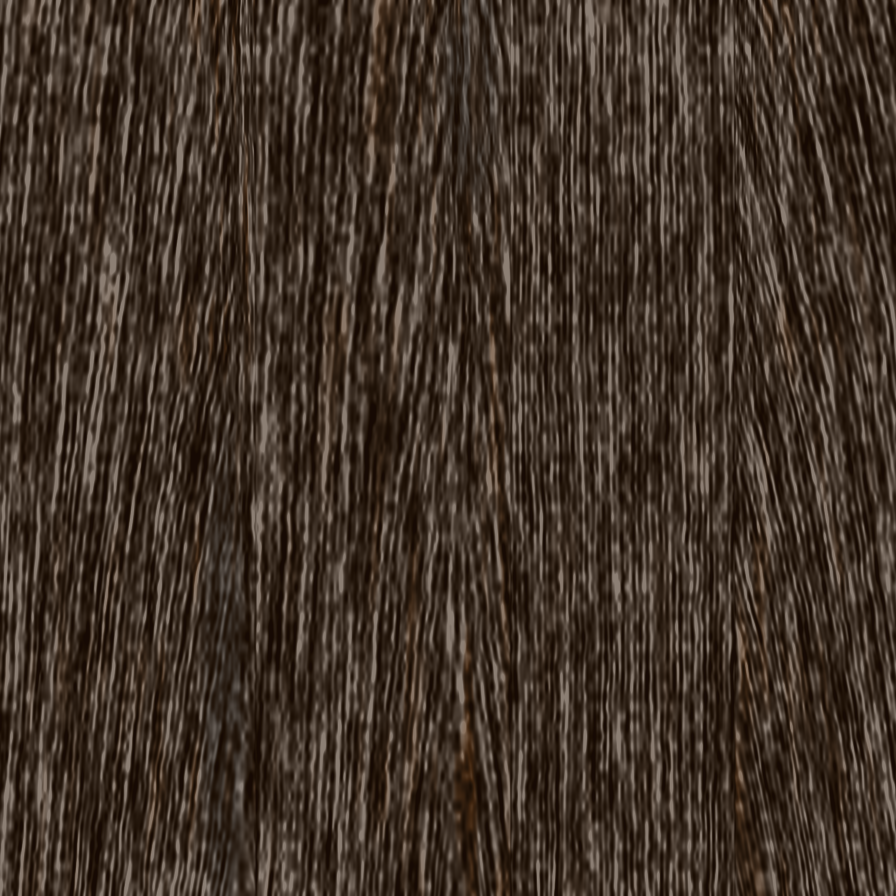
Write a Shadertoy shader that draws this texture.

```glsl
// Dark brushed wenge boards with slanted, arched and straight grain.
#define SEAMS vec3(0.285, 0.570, 0.820)
#define SEAM_WIDTH 0.0020
#define CONTRAST 0.46
#define MID_TONE 0.229
#define BROWN_SHIFT vec3(0.0, 0.054, 0.098)
#define LINE_GAIN 0.88
#define STREAK_GAIN 0.50
#define FIBRE_GAIN 0.56
#define PORE_GAIN 0.54
#define ARCH_RADIUS 0.012
#define WAVINESS 0.0022

float hash(vec2 p) {
    return fract(sin(dot(p, vec2(127.1, 311.7))) * 43758.5453);
}

// Value noise scaled to zero mean and about unit deviation
float noise(vec2 p) {
    vec2 i = floor(p), f = fract(p);
    f = f * f * (3.0 - 2.0 * f);
    float low = mix(hash(i), hash(i + vec2(1, 0)), f.x);
    float high = mix(hash(i + vec2(0, 1)), hash(i + vec2(1, 1)), f.x);
    return (mix(low, high, f.y) - 0.5) * 4.67;
}

// Board layout: arch axis, slope of grain, fade of slope, lines per canvas
vec4 boardGrain(float x) {
    if (x < SEAMS.x) return vec4(0.272, 0.21, 3.6, 116.0);
    if (x < SEAMS.y) return vec4(0.512, 0.17, 6.0, 92.0);
    if (x < SEAMS.z) return vec4(0.450, 0.01, 1.0, 150.0);
    return vec4(0.805, 0.30, 2.6, 122.0);
}

// Smooth dark heartwood where the arches close
float heartwood(vec2 p) {
    float lower = length((p - vec2(0.250, 0.22)) / vec2(0.028, 0.34));
    float upper = length((p - vec2(0.525, 0.92)) / vec2(0.034, 0.17));
    float inBoard = p.x < SEAMS.x ? lower : p.x < SEAMS.y ? upper : 2.0;
    return 1.0 - smoothstep(0.45, 1.15, inBoard);
}

vec3 wood(vec2 p) {
    vec4 board = boardGrain(p.x);
    float seed = board.w * 3.0;

    // Grain coordinate: constant along each growth line
    float wave = WAVINESS * noise(vec2(p.x * 8.0 + seed, p.y * 3.0));
    wave += 0.0006 * noise(vec2(p.x * 50.0 + seed, p.y * 28.0));
    float side = p.x - board.x + wave;
    float reach = sqrt(side * side + ARCH_RADIUS * ARCH_RADIUS);
    float slope = board.y * exp(-board.z * reach);
    float grain = reach + slope * (p.y - 0.65);
    float fan = 0.6 * slope * (p.y - 0.35) / sqrt(side * side + 0.008);
    float fibre = side * (1.0 + fan);
    float steep = smoothstep(0.5, 0.98, abs(side) / reach);

    // Growth lines with uneven spacing and strength
    float drift = 0.32 * noise(vec2(grain * 9.0 + seed, p.y * 2.0))
                + 0.14 * noise(vec2(grain * 38.0 + seed, p.y * 5.0));
    float strength = 0.88 + 0.25 * noise(vec2(fibre * 110.0 + seed, p.y * 12.0));
    float lines = sin(6.2832 * (grain * board.w + drift)) * strength * steep;

    // Streaks, broken fibres and fine pores
    float streaks = noise(vec2(grain * board.w * 1.9 + seed, p.y * 6.0)) * steep;
    float fibres = noise(vec2(fibre * 240.0 + seed, p.y * 17.0));
    float pores = noise(vec2(fibre * 300.0 - seed, p.y * 90.0));

    float tone = LINE_GAIN * lines + STREAK_GAIN * streaks
               + FIBRE_GAIN * mix(1.6, 1.0, steep) * fibres
               + PORE_GAIN * pores;
    float heart = heartwood(p);
    tone = mix(tone, tone * 0.7 - 0.3, heart);

    // Dark joints between boards
    vec3 gap = abs(p.x - SEAMS);
    float seam = min(gap.x, min(gap.y, gap.z));
    tone -= 0.8 * (1.0 - smoothstep(0.0, SEAM_WIDTH, seam));

    // Brown tint, orange in some streaks and grey in the heart
    float orange = max(noise(vec2(fibre * 95.0 - seed, p.y * 8.0)) - 0.5, 0.0);
    float archZone = exp(-reach * 9.0) * step(0.04, board.y);
    float warmth = 0.95 + orange * (0.1 + 0.6 * archZone) - 0.35 * heart;
    float light = MID_TONE * exp(CONTRAST * clamp(tone, -2.1, 1.9));
    warmth = mix(0.95, warmth, smoothstep(0.10, 0.28, light));
    return max(vec3(light) - BROWN_SHIFT * warmth, vec3(0.012));
}

void mainImage(out vec4 fragColor, in vec2 fragCoord) {
    // Four samples per pixel for smooth edges
    vec3 colour = vec3(0.0);
    for (int i = 0; i < 4; i++) {
        vec2 offset = vec2(i % 2, i / 2) * 0.5 - 0.25;
        colour += wood((fragCoord + offset) / iResolution.xy);
    }
    fragColor = vec4(colour * 0.25, 1.0);
}
```
